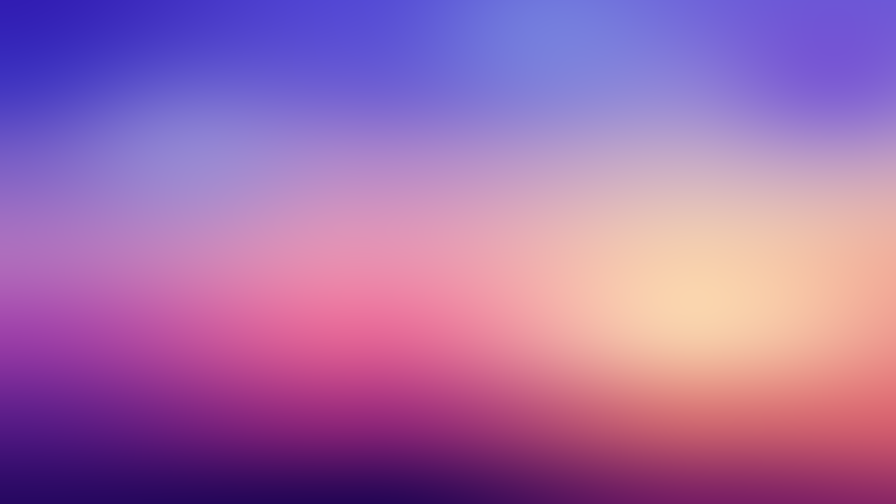
A Shadertoy shader for this background:

```glsl
// Soft blurred dusk gradient: indigo and blue sky over rose, cream and deep violet.

const int STOPS = 7;

// Vertical colour ramps, listed from top to bottom
const vec3 LEFT_RAMP[STOPS] = vec3[STOPS](
    vec3(0.19, 0.11, 0.70), vec3(0.25, 0.20, 0.75), vec3(0.49, 0.37, 0.77),
    vec3(0.68, 0.43, 0.74), vec3(0.61, 0.25, 0.66), vec3(0.35, 0.11, 0.53),
    vec3(0.15, 0.03, 0.38));
const vec3 MIDDLE_RAMP[STOPS] = vec3[STOPS](
    vec3(0.32, 0.27, 0.83), vec3(0.42, 0.35, 0.82), vec3(0.71, 0.53, 0.78),
    vec3(0.90, 0.57, 0.70), vec3(0.89, 0.40, 0.59), vec3(0.58, 0.16, 0.48),
    vec3(0.14, 0.02, 0.33));
const vec3 RIGHT_RAMP[STOPS] = vec3[STOPS](
    vec3(0.43, 0.38, 0.85), vec3(0.58, 0.53, 0.84), vec3(0.81, 0.70, 0.77),
    vec3(0.96, 0.82, 0.69), vec3(0.97, 0.82, 0.67), vec3(0.82, 0.43, 0.45),
    vec3(0.46, 0.11, 0.39));

// Horizontal positions of the middle and right ramps
const float MIDDLE_X = 0.40;
const float RIGHT_X = 0.80;

// Glow colours, with strength in the fourth component
const vec4 LAVENDER = vec4(0.60, 0.64, 0.88, 0.45);
const vec4 SKY_BLUE = vec4(0.52, 0.66, 0.90, 0.45);
const vec4 VIOLET = vec4(0.42, 0.24, 0.82, 0.60);
const vec4 CORAL = vec4(0.88, 0.32, 0.42, 0.50);

// Glow centre (xy) and radii (zw), as fractions of the canvas
const vec4 LAVENDER_AREA = vec4(0.21, 0.70, 0.13, 0.16);
const vec4 SKY_BLUE_AREA = vec4(0.61, 0.95, 0.14, 0.17);
const vec4 VIOLET_AREA = vec4(0.93, 0.87, 0.13, 0.16);
const vec4 CORAL_AREA = vec4(1.06, 0.28, 0.17, 0.30);

// Catmull-Rom curve through evenly spaced colour stops
vec3 sampleRamp(vec3 ramp[STOPS], float t) {
    float s = clamp(t, 0.0, 1.0) * float(STOPS - 1);
    int i = min(int(s), STOPS - 2);
    float f = s - float(i);
    vec3 a = ramp[max(i - 1, 0)];
    vec3 b = ramp[i];
    vec3 c = ramp[i + 1];
    vec3 d = ramp[min(i + 2, STOPS - 1)];
    vec3 cubic = 3.0 * (b - c) + d - a;
    vec3 square = 2.0 * a - 5.0 * b + 4.0 * c - d;
    return b + 0.5 * f * (c - a + f * (square + f * cubic));
}

// Blend an elliptical Gaussian glow over a colour
vec3 addGlow(vec3 base, vec2 uv, vec4 area, vec4 glow) {
    vec2 d = (uv - area.xy) / area.zw;
    return mix(base, glow.rgb, glow.a * exp(-dot(d, d)));
}

void mainImage(out vec4 fragColor, in vec2 fragCoord) {
    vec2 uv = fragCoord / iResolution.xy;
    float depth = 1.0 - uv.y;

    // Base gradient
    vec3 color = sampleRamp(LEFT_RAMP, depth);
    color = mix(color, sampleRamp(MIDDLE_RAMP, depth), smoothstep(0.0, MIDDLE_X, uv.x));
    color = mix(color, sampleRamp(RIGHT_RAMP, depth), smoothstep(MIDDLE_X, RIGHT_X, uv.x));

    // Local glows
    color = addGlow(color, uv, LAVENDER_AREA, LAVENDER);
    color = addGlow(color, uv, SKY_BLUE_AREA, SKY_BLUE);
    color = addGlow(color, uv, CORAL_AREA, CORAL);
    color = addGlow(color, uv, VIOLET_AREA, VIOLET);

    fragColor = vec4(clamp(color, 0.0, 1.0), 1.0);
}
```
